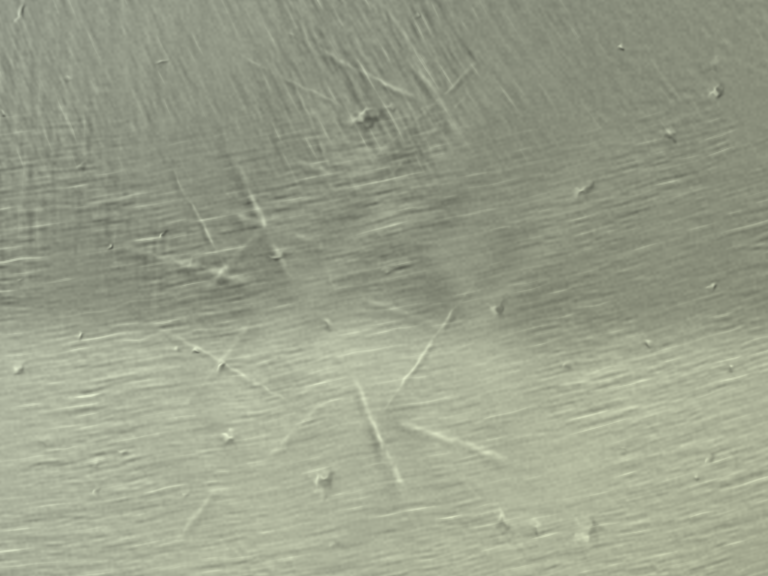
A Shadertoy shader for this texture:

```glsl
// Draws a wall of brushed grey-green paint with raking light, ridges and small bumps.

const vec3 PAINT_TINT = vec3(1.0, 1.033, 0.902);
const float DARK_TONE = 0.538;
const float LIGHT_TONE = 0.682;

float hash(vec2 p) {
    vec3 q = fract(p.xyx * vec3(0.1031, 0.1030, 0.0973));
    q += dot(q, q.yzx + 33.33);
    return fract((q.x + q.y) * q.z);
}

float noise(vec2 p) {
    vec2 i = floor(p), f = fract(p);
    vec2 u = f * f * (3.0 - 2.0 * f);
    return mix(mix(hash(i), hash(i + vec2(1, 0)), u.x),
               mix(hash(i + vec2(0, 1)), hash(i + vec2(1, 1)), u.x), u.y);
}

float fbm(vec2 p) {
    float sum = 0.0, gain = 0.5;
    for (int i = 0; i < 4; i++) {
        sum += gain * noise(p);
        p = mat2(1.6, 1.2, -1.2, 1.6) * p + 7.3;
        gain *= 0.5;
    }
    return sum;
}

// Coordinates along and across a direction
vec2 turn(vec2 p, float angle) {
    float c = cos(angle), s = sin(angle);
    return vec2(c * p.x + s * p.y, c * p.y - s * p.x);
}

// Lit relief of bristle marks: slope of stretched noise in three sizes, with glints
float bristles(vec2 p, float angle, vec2 frequency) {
    vec2 q = turn(p, angle);
    q.y += 0.012 * noise(q * 6.0) + 0.003 * noise(q * 28.0);
    q *= frequency;
    float coarse = noise(q) - noise(q + vec2(0.1, 0.7));
    q = q * vec2(1.9, 1.6) + 19.0;
    float medium = noise(q) - noise(q + vec2(0.1, 0.7));
    q = q * vec2(2.0, 1.35) + 43.0;
    float fine = noise(q) - noise(q + vec2(0.1, 0.7));
    float glint = smoothstep(0.2, 0.7, medium) * smoothstep(-0.2, 0.4, coarse + 0.5 * fine);
    return 0.65 * coarse + 0.8 * medium + 0.75 * fine + 0.8 * glint;
}

// A worn, broken stroke with a bright crest and a shaded flank
float ridge(vec2 p, vec2 centre, float angle, float halfLength, float width) {
    vec2 q = turn(p - centre, angle);
    q.y += 0.010 * (noise(p * 8.0) - 0.5) + 0.004 * (noise(p * 70.0) - 0.5);
    float taper = 1.0 - smoothstep(0.4, 1.0, abs(q.x) / halfLength);
    float crest = exp(-pow(q.y / width, 2.0));
    float flank = exp(-pow((q.y + 2.2 * width) / (1.6 * width), 2.0));
    float wear = 0.9 * smoothstep(0.2, 0.8, noise(p * 34.0)) + 0.6 * noise(p * 120.0);
    return taper * (crest - 0.5 * flank) * wear;
}

// Scraped strokes in three main directions around the centre
float ridges(vec2 p) {
    float sum = 0.0;
    for (int i = 0; i < 24; i++) {
        vec2 id = vec2(float(i), 4.0);
        vec2 centre = vec2(0.30 + 0.50 * hash(id), 0.08 + 0.80 * hash(id + 11.0));
        int kind = i % 3;
        float angle = kind == 0 ? -0.42 : (kind == 1 ? 0.88 : -1.18);
        angle += 0.25 * (hash(id + 23.0) - 0.5);
        float halfLength = mix(0.07, 0.18, hash(id + 37.0));
        float width = mix(0.0025, 0.0065, hash(id + 41.0));
        sum += ridge(p, centre, angle, halfLength, width) * mix(0.2, 0.9, hash(id + 53.0));
    }
    return sum;
}

// Ragged lumps with a highlight above and a shadow below
float bumps(vec2 p, float aspect) {
    float sum = 0.0;
    vec2 rough = vec2(noise(p * 110.0), noise(p * 110.0 + 31.0)) - 0.5;
    rough += 1.2 * vec2(noise(p * 50.0 + 5.0), noise(p * 50.0 + 57.0)) - 0.6;
    for (int i = 0; i < 46; i++) {
        vec2 id = vec2(float(i), 71.0);
        vec2 centre = vec2(aspect * hash(id), hash(id + 5.0));
        float size = mix(0.003, 0.010, pow(hash(id + 9.0), 2.5));
        vec2 q = turn(p - centre, 1.9 * hash(id + 13.0) - 0.5) / size + 1.8 * rough;
        q.x *= mix(0.35, 0.9, hash(id + 29.0));
        float lit = exp(-dot(q, q));
        q += vec2(-0.4, 1.7);
        sum += (lit - 0.8 * exp(-0.7 * dot(q, q))) * mix(0.25, 1.0, hash(id + 17.0));
    }
    return sum;
}

void mainImage(out vec4 fragColor, in vec2 fragCoord) {
    vec2 p = fragCoord / iResolution.y;
    float aspect = iResolution.x / iResolution.y;
    float x = p.x / aspect;

    // Broad light: dark upper wall, bright lower wall
    float cloud = fbm(p * 3.0) - 0.47;
    float edge = p.y + 0.08 * cloud - 0.035 * (1.0 - x);
    float upper = smoothstep(0.35, 0.475, edge);
    float tone = mix(LIGHT_TONE, DARK_TONE, upper) + 0.05 * cloud;
    tone += 0.045 * smoothstep(0.6, 1.0, p.y) * (1.0 - smoothstep(0.0, 0.75, x));
    tone -= 0.04 * smoothstep(0.75, 1.05, x) * (1.0 - smoothstep(0.0, 0.3, p.y));

    // Soft smears along the scraped directions
    float middle = exp(-6.0 * dot(p - vec2(0.65, 0.5), p - vec2(0.65, 0.5)));
    tone += 0.08 * middle * (noise(turn(p, -1.0) * vec2(5.0, 22.0)) - 0.53);
    tone += 0.08 * middle * (noise(turn(p, 0.85) * vec2(6.0, 24.0)) - 0.53);

    // Brush directions by region
    float patches = 0.65 + 0.8 * smoothstep(0.32, 0.62, fbm(p * 6.0 + 13.0));
    float low = 1.0 - smoothstep(0.65, 0.88, p.y);
    float top = smoothstep(0.58, 0.85, p.y) * (1.0 - 0.7 * smoothstep(0.55, 0.85, x));
    float left = smoothstep(0.35, 0.6, p.y) * (1.0 - smoothstep(0.15, 0.35, x));
    vec2 bent = p + vec2(0.0, 0.06 * p.x * (1.0 - p.x));
    float relief = low * bristles(bent, 0.19, vec2(10.0, 85.0));
    relief += 0.75 * top * bristles(p, -1.12 + 0.15 * p.x, vec2(10.0, 72.0));
    relief += 0.5 * left * bristles(p, 1.57, vec2(6.0, 62.0));
    tone += 0.076 * patches * relief;

    // Raised details, pitted surface and fine grain
    float pits = noise(p * 95.0) - noise(p * 95.0 + vec2(0.3, 0.6));
    tone += 0.14 * ridges(p) + 0.23 * bumps(p, aspect) + 0.034 * patches * pits;
    tone += 0.034 * (noise(p * 190.0) - 0.5);

    // Cool top left, yellow lower right
    float warmth = (x - p.y) + 0.4 * cloud;
    vec3 tint = PAINT_TINT + warmth * vec3(0.008, 0.004, -0.022);
    fragColor = vec4(clamp(tone * tint, 0.0, 1.0), 1.0);
}
```
